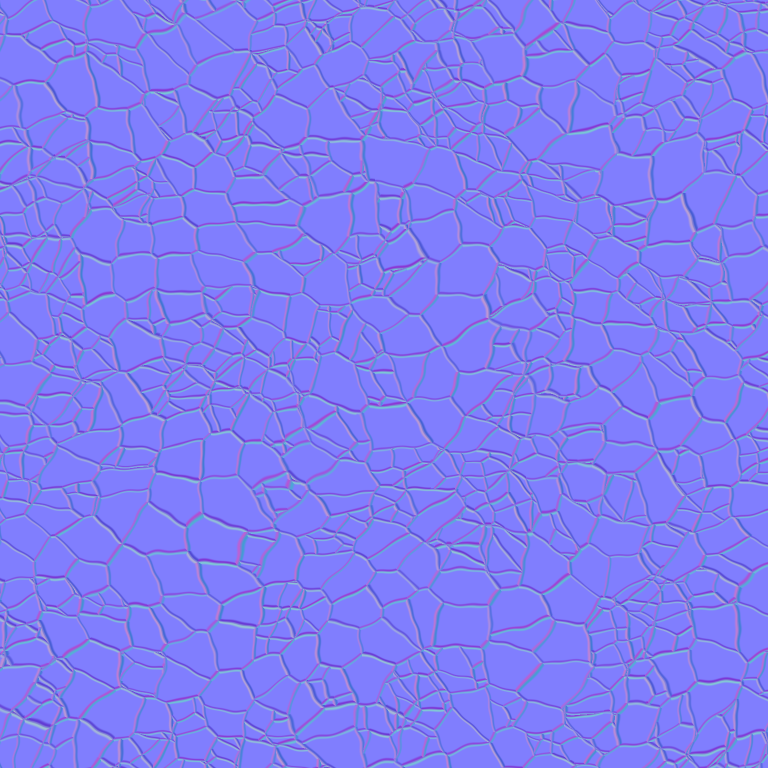
Reproduce this texture map procedurally as a Shadertoy shader.

```glsl
// Tangent-space normal map of a flat surface split by a dense web of fine cracks.
// Coarse cellular noise gives the plates; some plates are split again by a finer
// layer. Each crack tilts the normal toward its centre line, found analytically.

const float PLATE_SCALE  = 20.0;   // coarse plates across the canvas
const float SHARD_SCALE  = 27.0;   // finer cells inside the broken plates
const float BROKEN_SHARE = 0.43;   // share of plates that are broken
const vec2  STRETCH      = vec2(0.94, 1.06);   // plates slightly wider than tall
const float CRACK_WIDTH  = 0.0040; // half width, in canvas units
const vec2  TILT         = vec2(0.23, 0.27);   // colour shift on the crack walls
const float BLUE_DROP    = 0.15;   // loss of blue inside a crack
const vec3  FLAT_NORMAL  = vec3(0.5, 0.495, 0.995);
const int   SAMPLES      = 2;      // per axis, for smooth edges

struct Crack {
    float dist;      // distance to the centre line, in canvas units
    vec2  toward;    // unit direction to the centre line
    float plate;     // random value of the enclosing cell
    float strength;  // random value shared by both sides of the crack
};

vec2 hash2(vec2 p) {
    vec3 q = fract(vec3(p.xyx) * vec3(0.1031, 0.1030, 0.0973));
    q += dot(q, q.yzx + 33.33);
    return fract((q.xx + q.yz) * q.zy);
}

// Broad sines vary the plate size, fine sines bend the cracks.
vec2 warp(vec2 p) {
    vec2 broad = sin(p.yx * vec2(17.0, 14.0) + 2.0 * sin(p * 9.0) + vec2(0.7, 2.1));
    vec2 fine = sin(p.yx * vec2(113.0, 97.0) + p * vec2(41.0, 58.0));
    fine += 0.5 * sin(p.yx * vec2(211.0, 187.0) - p * 73.0);
    return p + 0.011 * broad + 0.0014 * fine;
}

// Nearest border of a cellular pattern.
Crack cellCrack(vec2 p, float scale, vec2 seed) {
    vec2 q = p * scale * STRETCH + seed;
    vec2 base = floor(q), f = q - base;

    // Closest site
    vec2 home = vec2(0.0), toHome = vec2(0.0);
    float nearest = 1e5;
    for (int y = -1; y <= 1; y++)
    for (int x = -1; x <= 1; x++) {
        vec2 cell = vec2(x, y);
        vec2 r = cell + hash2(base + cell) - f;
        float d = dot(r, r);
        if (d < nearest) { nearest = d; home = cell; toHome = r; }
    }

    // Closest bisector between that site and its neighbours
    Crack c = Crack(1e5, vec2(0.0), hash2(base + home + 71.0).x, 1.0);
    for (int y = -2; y <= 2; y++)
    for (int x = -2; x <= 2; x++) {
        if (x == 0 && y == 0) continue;
        vec2 cell = home + vec2(x, y);
        vec2 r = cell + hash2(base + cell) - f;
        vec2 across = normalize(r - toHome);
        float d = dot(0.5 * (toHome + r), across);
        if (d < c.dist) {
            c.dist = d;
            c.toward = across;
            c.strength = hash2(2.0 * base + home + cell + 19.0).y;
        }
    }
    c.dist /= scale;
    return c;
}

vec3 crackedNormal(vec2 p) {
    vec2 q = warp(p);
    Crack crack = cellCrack(q, PLATE_SCALE, vec2(11.0, 37.0));
    float width = CRACK_WIDTH;
    if (crack.plate < BROKEN_SHARE) {
        Crack shard = cellCrack(q, SHARD_SCALE, vec2(151.0, 83.0));
        if (shard.dist < crack.dist) {
            crack = shard;
            width *= 0.9;
        }
    }
    width *= mix(0.8, 1.15, crack.strength);
    float power = mix(0.7, 1.1, crack.strength);

    // Walls: no tilt on the centre line, steep beside it, soft outer rim
    float t = crack.dist / width;
    float rim = 1.0 - smoothstep(0.4, 1.0, t);
    float wall = smoothstep(0.0, 0.3, t) * rim;
    vec2 tilt = TILT * crack.toward * wall * power;
    return FLAT_NORMAL + vec3(tilt, -BLUE_DROP * rim * power);
}

void mainImage(out vec4 fragColor, in vec2 fragCoord) {
    vec3 color = vec3(0.0);
    for (int j = 0; j < SAMPLES; j++)
    for (int i = 0; i < SAMPLES; i++) {
        vec2 offset = (vec2(i, j) + 0.5) / float(SAMPLES) - 0.5;
        color += crackedNormal((fragCoord + offset) / iResolution.y);
    }
    fragColor = vec4(color / float(SAMPLES * SAMPLES), 1.0);
}
```
